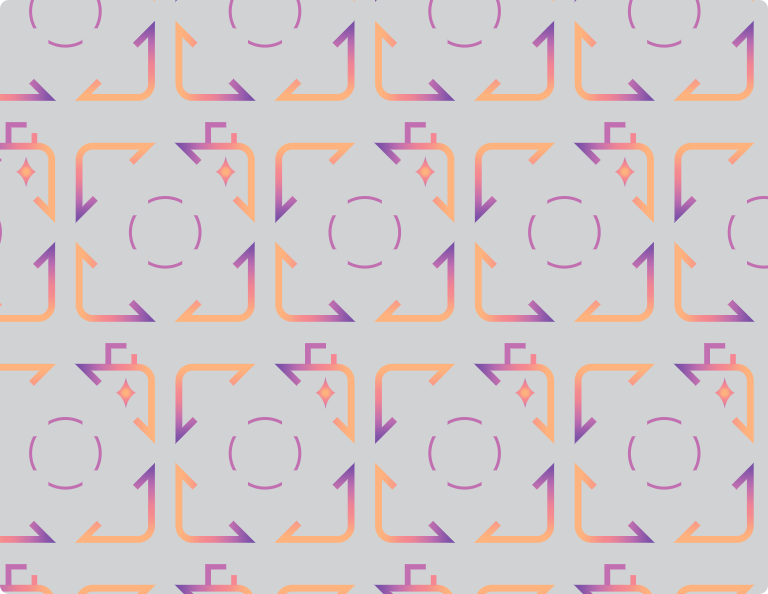
A Shadertoy shader for this pattern:

```glsl
// Staggered grid of square motifs: four gradient arrow brackets around a broken
// ring, with a small hook, block and star in the upper right quarter. Each cell
// is folded into one quadrant and drawn with signed distances.

// Layout, in units of 1/768 of the canvas width
const float CANVAS_WIDTH = 768.0;
const vec2  PITCH = vec2(199.6, 221.0);
const vec2  FIRST_CENTER = vec2(165.2, 232.3);  // measured from the top left
const float FRAME_RADIUS = 9.0;

// Brackets
const float HALF_SIZE = 89.5;
const float ARM_LENGTH = 80.0;
const float ARM_WIDTH = 6.8;
const float CORNER_RADIUS = 17.0;
const float BARB_REACH = 22.0;

// Ring, star and attachments
const float RING_RADIUS = 34.8;
const float RING_WIDTH = 3.0;
const float RING_ARC_HALF = 17.0;
const vec2  STAR_CENTER = vec2(60.5, 60.5);
const vec2  STAR_HALF = vec2(9.8, 15.2);
const float STAR_CURVE = 1.5;

// Colours
const vec3 PAPER  = vec3(0.818, 0.824, 0.832);
const vec3 ORANGE = vec3(0.995, 0.700, 0.490);
const vec3 PINK   = vec3(0.955, 0.530, 0.570);
const vec3 MAUVE  = vec3(0.755, 0.435, 0.690);
const vec3 PURPLE = vec3(0.470, 0.310, 0.655);

const float DIAGONAL = 0.7071;

float roundedBox(vec2 p, vec2 halfSize, float radius) {
    vec2 q = abs(p) - halfSize + radius;
    return length(max(q, 0.0)) + min(max(q.x, q.y), 0.0) - radius;
}

// Box given by its lower left and upper right corners
float box(vec2 p, vec2 low, vec2 high) {
    return roundedBox(p - 0.5 * (low + high), 0.5 * (high - low), 0.0);
}

// c is measured inward from the outer corner; both barbs share one diagonal
float bracket(vec2 c) {
    vec2 q = CORNER_RADIUS - c;
    float edge = length(max(q, 0.0)) + min(max(q.x, q.y), 0.0) - CORNER_RADIUS;
    float stroke = abs(edge + 0.5 * ARM_WIDTH) - 0.5 * ARM_WIDTH;
    float cut = (c.x + c.y - ARM_LENGTH) * DIAGONAL;
    float barb = max(-cut - ARM_WIDTH, -min(c.x, c.y));
    barb = max(barb, (ARM_LENGTH - 2.0 * BARB_REACH - abs(c.x - c.y)) * DIAGONAL);
    return max(min(stroke, barb), cut);
}

// Circle broken at its diagonals, with ends cut along the axes
float brokenRing(vec2 p) {
    float ring = abs(length(p) - RING_RADIUS) - 0.5 * RING_WIDTH;
    return max(ring, min(abs(p.x), abs(p.y)) - RING_ARC_HALF);
}

// Four points joined by concave arcs
float star(vec2 p) {
    vec2 q = abs(p) / STAR_HALF;
    float arcRadius = length(vec2(STAR_CURVE - 1.0, STAR_CURVE));
    float arc = arcRadius - length(STAR_CURVE - q);
    return max(arc, q.x + q.y - 1.0) * STAR_HALF.x;
}

vec3 armColor(float t) {
    vec3 color = mix(ORANGE, PINK, smoothstep(0.05, 0.42, t));
    color = mix(color, MAUVE, smoothstep(0.38, 0.75, t));
    return mix(color, PURPLE, smoothstep(0.65, 1.0, t));
}

void mainImage(out vec4 fragColor, in vec2 fragCoord) {
    float pixel = CANVAS_WIDTH / iResolution.x;
    vec2 canvas = iResolution.xy * pixel;
    vec2 position = vec2(fragCoord.x, iResolution.y - fragCoord.y) * pixel;

    // Every other row is shifted by half a cell
    vec2 grid = (position - FIRST_CENTER) / PITCH;
    float row = floor(grid.y + 0.5);
    grid.x += 0.5 * mod(row, 2.0);
    vec2 p = (fract(grid + 0.5) - 0.5) * PITCH * vec2(1.0, -1.0);

    // Brackets: the gradient axis alternates between neighbouring quadrants
    vec2 c = HALF_SIZE - abs(p);
    float along = (p.x * p.y < 0.0 ? c.y : c.x) / ARM_LENGTH;
    vec3 color = PAPER;
    color = mix(color, armColor(along), clamp(0.5 - bracket(c) / pixel, 0.0, 1.0));

    // Ring and hook
    float hook = min(box(p, vec2(40.0, 89.0), vec2(45.8, 110.2)),
                     box(p, vec2(40.0, 104.8), vec2(61.0, 110.2)));
    float mauveParts = min(brokenRing(p), hook);
    color = mix(color, MAUVE, clamp(0.5 - mauveParts / pixel, 0.0, 1.0));

    // Block
    float block = box(p, vec2(66.0, 89.0), vec2(71.6, 99.2));
    color = mix(color, PINK, clamp(0.5 - block / pixel, 0.0, 1.0));

    // Star, warm in the middle
    vec2 s = p - STAR_CENTER;
    float glow = length(s) / STAR_HALF.y;
    vec3 starColor = mix(ORANGE, PINK, smoothstep(0.1, 0.5, glow));
    starColor = mix(starColor, MAUVE, smoothstep(0.5, 1.0, glow));
    color = mix(color, starColor, clamp(0.5 - star(s) / pixel, 0.0, 1.0));

    // White outside the rounded frame
    float frame = roundedBox(position - 0.5 * canvas, 0.5 * canvas, FRAME_RADIUS);
    color = mix(color, vec3(1.0), clamp(0.5 + frame / pixel, 0.0, 1.0));
    fragColor = vec4(color, 1.0);
}
```
